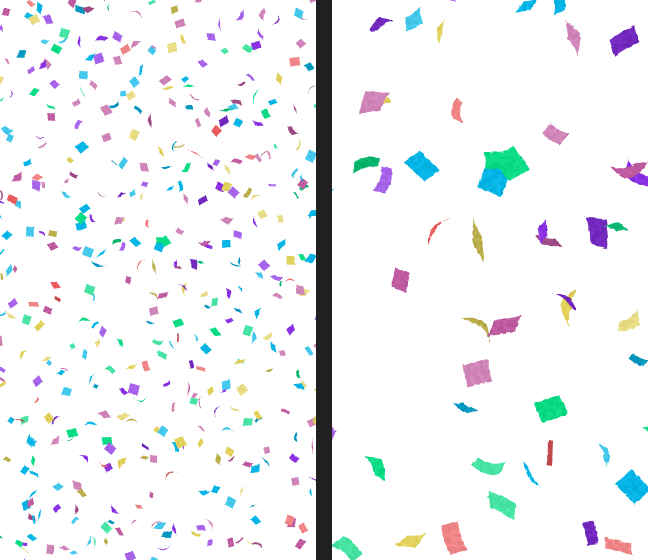
Left, the full canvas; right, a detail of the centre.
A WebGL 2 fragment shader for this pattern:

```glsl
#version 300 es
precision highp float;

uniform vec2 u_resolution;
out vec4 fragColor;

// Integer hash: three values in 0..1
vec3 hash3(ivec3 cell) {
    uvec3 v = uvec3(cell) * 1664525u + 1013904223u;
    v.x += v.y * v.z; v.y += v.z * v.x; v.z += v.x * v.y;
    v ^= v >> 16u;
    v.x += v.y * v.z; v.y += v.z * v.x; v.z += v.x * v.y;
    return vec3(v >> 8u) / 16777216.0;
}

mat2 rotation(float angle) {
    float c = cos(angle), s = sin(angle);
    return mat2(c, s, -s, c);
}

float cross2(vec2 a, vec2 b) {
    return a.x * b.y - a.y * b.x;
}

// Signed distance to a parallelogram with half-edges u and v
float parallelogram(vec2 p, vec2 u, vec2 v) {
    float area = abs(cross2(u, v));
    return max((abs(cross2(p, v)) - area) / length(v),
               (abs(cross2(p, u)) - area) / length(u));
}

vec3 paperColor(float pick, float light) {
    vec3 pink = vec3(0.75, 0.36, 0.63);
    vec3 cyan = vec3(0.02, 0.71, 0.90);
    vec3 purple = vec3(0.54, 0.19, 0.89);
    vec3 green = vec3(0.04, 0.86, 0.52);
    vec3 yellow = vec3(0.88, 0.82, 0.36);
    vec3 red = vec3(0.92, 0.36, 0.37);
    vec3 base = pick < 0.22 ? pink : pick < 0.45 ? cyan : pick < 0.66 ? purple
              : pick < 0.80 ? green : pick < 0.93 ? yellow : red;
    // Three faces: shaded, plain and lit
    return light < 0.33 ? base * 0.83 : light < 0.58 ? base : mix(base, vec3(1.0), 0.25);
}

void main() {
    vec2 uv = gl_FragCoord.xy / u_resolution.x;
    float pixel = 1.0 / u_resolution.x;
    float grain = hash3(ivec3(floor(uv * 288.0), 91)).x - 0.5;
    vec3 color = vec3(1.0);

    // Scatter up to three flakes in each cell of a coarse grid
    const float cellSize = 0.1;
    ivec2 home = ivec2(floor(uv / cellSize));
    for (int y = -1; y <= 1; y++)
    for (int x = -1; x <= 1; x++)
    for (int k = 0; k < 3; k++) {
        ivec2 cell = home + ivec2(x, y);
        vec3 place = hash3(ivec3(cell + 64, k));
        if (place.z > 0.76) continue;
        vec3 pose = hash3(ivec3(cell + 64, k + 10));
        vec3 form = hash3(ivec3(cell + 64, k + 20));
        vec3 tint = hash3(ivec3(cell + 64, k + 30));

        // Spin each square sheet, tilt it away and curl the slim ones
        float size = mix(0.008, 0.0168, sqrt(form.x));
        float tilt = mix(0.09, 1.0, form.y);
        vec2 p = (uv - (vec2(cell) + place.xy) * cellSize) * rotation(pose.x * 6.2832);
        p.y -= (form.z - 0.5) * (1.0 - tilt) * p.x * p.x / size;
        mat2 spin = rotation(pose.y * 6.2832);
        vec2 u = spin[0] * vec2(1.0, tilt) * size;
        vec2 v = spin[1] * vec2(1.0, tilt) * size * mix(0.75, 1.0, pose.z);
        float d = parallelogram(p, u, v) + grain * 0.0012;

        // Slim flakes catch less light; the paper is faintly speckled
        vec3 paper = paperColor(tint.x, tint.y * 0.65 + tilt * 0.4) + grain * 0.06;
        color = mix(color, paper, clamp(0.5 - d / pixel, 0.0, 1.0));
    }

    fragColor = vec4(color, 1.0);
}
```
